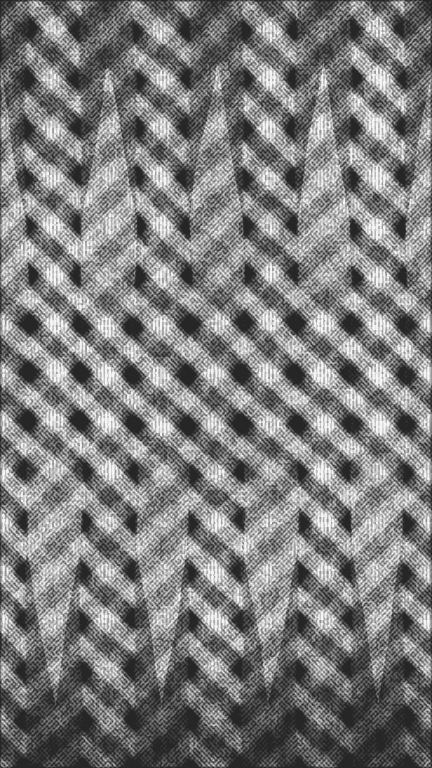
Give the GLSL for this pattern, as a Shadertoy shader.

```glsl
// Knitted grey cloth: falling diagonal bands, dark column seams and interlocking pale lances.

const float PI = 3.14159265;
const float COLUMNS = 8.0;            // half chevrons across
const float ROWS = 15.6;              // stripe repeats down
const float STRIPE_SOFTNESS = 0.085;
const float LANCE_TIP = 0.925;        // height at which a lance ends
const float LANCE_TAPER = 0.21;       // length of its point
const vec2 FADE = vec2(0.57, 0.69);   // heights where falling bands give way to chevrons
const float PLAID_LIGHT = 0.85;
const float FALLING_DEPTH = 0.33;
const float RISING_DEPTH = 0.18;
const float SEAM_DEPTH = 0.24;
const float SEAM_WIDTH = 0.17;
const float SHADOW = 0.33;            // dark ground around the lance points
const float LANCE_LIGHT = 0.76;
const float LANCE_DEPTH = 0.20;
const vec2 STITCHES = vec2(92.0, 156.0);
const float RIBS = 118.0;
const float STITCH_CONTRAST = 0.22;
const float STITCH_JITTER = 0.26;
const float WEAR = 0.18;
const vec3 YARN_DARK = vec3(0.15);
const vec3 YARN_LIGHT = vec3(0.96);

float hash(vec2 p) {
    vec3 q = fract(vec3(p.xyx) * 0.1031);
    q += dot(q, q.yzx + 33.33);
    return fract((q.x + q.y) * q.z);
}

float cornerSlope(vec2 cell, vec2 offset) {
    float a = 2.0 * PI * hash(cell);
    return dot(vec2(cos(a), sin(a)), offset);
}

float gradientNoise(vec2 p) {
    vec2 i = floor(p), f = fract(p);
    vec2 w = f * f * f * (f * (f * 6.0 - 15.0) + 10.0);
    vec2 e = vec2(1.0, 0.0);
    return mix(mix(cornerSlope(i, f), cornerSlope(i + e, f - e), w.x),
               mix(cornerSlope(i + e.yx, f - e.yx), cornerSlope(i + 1.0, f - 1.0), w.x), w.y);
}

// 0 on the light band around whole numbers, 1 on the dark band between them
float darkStripe(float phase) {
    float d = abs(fract(phase) - 0.5);
    float soft = STRIPE_SOFTNESS + fwidth(phase) * 0.5;
    return 1.0 - smoothstep(0.25 - soft, 0.25 + soft, d);
}

// x: brightness, y: share of rising grain
vec2 clothTone(vec2 uv) {
    float u = uv.x * COLUMNS + 0.12 * gradientNoise(uv * vec2(5.0, 7.0));
    float v = uv.y * ROWS + 0.12 * gradientNoise(uv * vec2(4.0, 6.0) + 17.0);
    float column = floor(u + 0.5);
    float across = abs(u - column);
    float even = smoothstep(-0.12, 0.12, cos(PI * u));

    // Even columns turn to chevrons upward, odd ones downward
    float chevron = mix(smoothstep(FADE.x, FADE.y, 1.0 - uv.y),
                        smoothstep(FADE.x, FADE.y, uv.y), even);
    float falling = darkStripe(v + u);
    float rising = darkStripe(v - u);

    // Continuous falling bands, darkest where they meet a seam
    float seamOffset = (0.43 - across) / SEAM_WIDTH;
    float seam = exp(-seamOffset * seamOffset) * (1.0 - chevron);
    float plaid = PLAID_LIGHT
                - FALLING_DEPTH * falling * (1.0 - 0.75 * chevron)
                - RISING_DEPTH * rising
                - SEAM_DEPTH * seam * (0.45 + 0.55 * falling)
                - SHADOW * chevron;

    // Pale lance with a tapered point
    float height = mod(column, 2.0) < 0.5 ? uv.y : 1.0 - uv.y;
    float halfWidth = 0.5 * clamp((LANCE_TIP - height) / LANCE_TAPER, 0.0, 1.0);
    float lance = smoothstep(0.0, 0.035, halfWidth - across)
                * smoothstep(FADE.x, FADE.y, height);
    float lanceTone = LANCE_LIGHT - LANCE_DEPTH * rising - 0.07 * falling;
    float tone = mix(plaid, lanceTone, lance);

    // Darker ends, uneven wear and vertical yarn streaks
    tone *= mix(0.55, 1.0, smoothstep(0.0, 0.22, uv.y));
    tone *= mix(0.88, 1.0, smoothstep(1.0, 0.86, uv.y));
    tone *= 1.0 + WEAR * gradientNoise(uv * vec2(3.0, 5.0) + 41.0);
    tone += 0.08 * gradientNoise(uv * vec2(48.0, 5.0));
    return vec2(tone, chevron);
}

// Staggered stitches leaning along the bands, opening into broken ribs on pale cloth
float stitchRelief(vec2 uv, float tone, float risingGrain) {
    vec2 s = uv * STITCHES;
    float fallingDash = cos(2.0 * PI * (s.x + s.y));
    float risingDash = cos(2.0 * PI * (s.x - s.y));
    float dashes = mix(fallingDash, risingDash, mix(0.42, 0.58, risingGrain));
    float ribs = 0.7 * cos(2.0 * PI * RIBS * uv.x);
    float relief = mix(dashes, ribs, smoothstep(0.66, 0.86, tone));
    float jitter = hash(floor(s * 2.0)) - 0.5;
    return STITCH_CONTRAST * relief + STITCH_JITTER * jitter;
}

void mainImage(out vec4 fragColor, in vec2 fragCoord) {
    vec2 uv = fragCoord / iResolution.xy;
    vec2 cloth = clothTone(uv);
    float tone = cloth.x;
    float strength = smoothstep(0.0, 0.5, tone);
    tone += strength * stitchRelief(uv, tone, cloth.y);

    // Thin dark selvedge
    vec2 edge = min(uv, 1.0 - uv) * vec2(1.0, iResolution.y / iResolution.x);
    tone *= mix(0.55, 1.0, smoothstep(0.001, 0.005, min(edge.x, edge.y)));

    fragColor = vec4(clamp(vec3(tone), YARN_DARK, YARN_LIGHT), 1.0);
}
```
